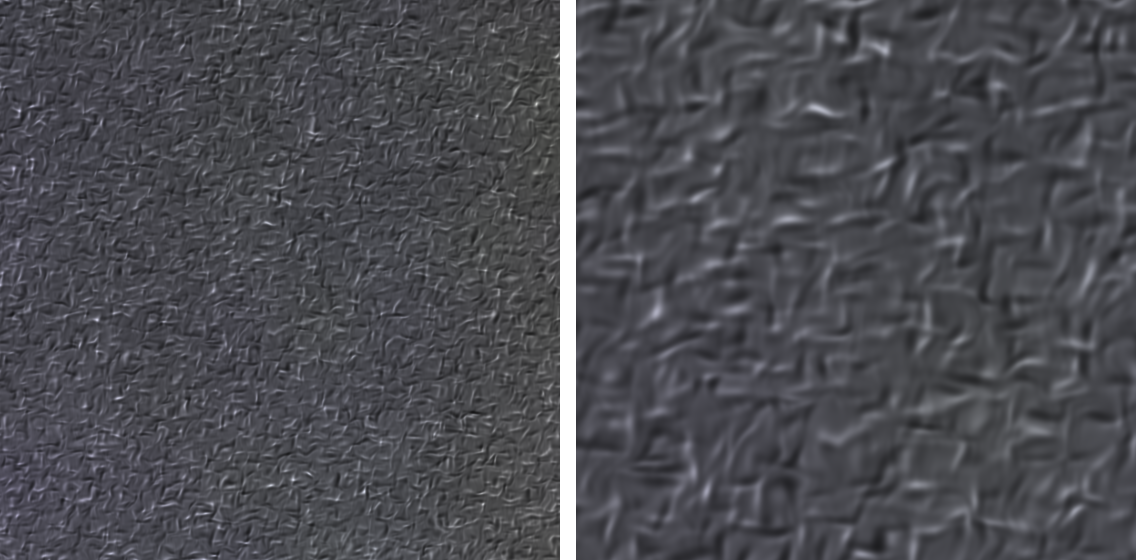
Left: the whole. Right: its middle third, enlarged.
A Shadertoy shader for this texture:

```glsl
// Dark grey heathered fabric: short soft flecks, lying flat or standing steep,
// are summed over a jittered grid. Each has a shadow on its lower side.
// Slow gradients and noise add uneven light and a faint colour drift.

const vec3  CLOTH_COLOR   = vec3(0.280, 0.284, 0.304);
const vec3  COOL_TINT     = vec3(0.004, -0.006, 0.020);
const vec3  WARM_TINT     = vec3(0.010, 0.006, -0.012);
const float CELL_SIZE     = 0.011;   // one fleck per cell
const float FLECK_LENGTH  = 0.0066;  // soft radius along a fleck
const float FLECK_WIDTH   = 0.0023;  // soft radius across a fleck
const float FLAT_SHARE    = 0.56;    // share of nearly level flecks
const float FLAT_ANGLE    = 0.14;
const float STEEP_ANGLE   = 1.24;
const float ANGLE_SPREAD  = 0.60;
const float SHADOW_OFFSET = 1.9;     // in fleck widths
const float SHADOW_DEPTH  = 0.5;
const float CONTRAST      = 0.58;
const float FIBRE_DEPTH   = 0.07;
const float BEND          = 0.0035;  // how far flecks are bent

vec2 hash22(vec2 p) {
    vec3 q = fract(p.xyx * vec3(0.1031, 0.1030, 0.0973));
    q += dot(q, q.yzx + 33.33);
    return fract((q.xx + q.yz) * q.zy);
}

// Smooth value noise, two independent channels in -1..1.
vec2 noise2(vec2 p) {
    vec2 cell = floor(p);
    vec2 f = fract(p);
    f = f * f * (3.0 - 2.0 * f);
    vec2 low  = mix(hash22(cell), hash22(cell + vec2(1.0, 0.0)), f.x);
    vec2 high = mix(hash22(cell + vec2(0.0, 1.0)), hash22(cell + 1.0), f.x);
    return 2.0 * mix(low, high, f.y) - 1.0;
}

// A soft stroke with an opposite shade along its lower side.
float fleck(vec2 offset, float angle, float stretch) {
    vec2 along = vec2(cos(angle), sin(angle));
    float u = dot(offset, along) / (FLECK_LENGTH * stretch);
    float v = dot(offset, vec2(-along.y, along.x)) / FLECK_WIDTH;
    float shadowV = v + SHADOW_OFFSET;
    float profile = exp(-0.5 * v * v) - SHADOW_DEPTH * exp(-0.5 * shadowV * shadowV);
    return exp(-0.5 * u * u) * profile;
}

float fleckField(vec2 p) {
    vec2 home = floor(p / CELL_SIZE);
    float sum = 0.0;
    for (int y = -2; y <= 2; y++) {
        for (int x = -2; x <= 2; x++) {
            vec2 cell = home + vec2(x, y);
            vec2 center = (cell + hash22(cell + 17.0)) * CELL_SIZE;
            vec2 kind = hash22(cell + 131.0);
            vec2 look = hash22(cell + 293.0);
            float angle = kind.x < FLAT_SHARE ? FLAT_ANGLE : STEEP_ANGLE;
            angle += (kind.y - 0.5) * ANGLE_SPREAD;
            float shade = 2.0 * look.x - 1.0;
            sum += shade * fleck(p - center, angle, mix(0.65, 1.2, look.y));
        }
    }
    return sum;
}

void mainImage(out vec4 fragColor, in vec2 fragCoord) {
    vec2 uv = fragCoord / iResolution.xy;
    vec2 p = fragCoord / min(iResolution.x, iResolution.y);

    // Bent flecks, calmer in some patches than in others
    vec2 bent = p + BEND * noise2(p * 55.0);
    float liveliness = 1.0 + 0.28 * noise2(p * 24.0 + 61.0).x;
    float grain = CONTRAST * liveliness * fleckField(bent);

    // Fine upright fibres
    grain += FIBRE_DEPTH * noise2(bent * vec2(260.0, 120.0) + 9.0).x;

    // Uneven light: brighter towards the bottom, with faint clouds
    float light = 0.14 * (0.5 - uv.y) + 0.04 * noise2(p * 9.0 + 5.0).x;

    // Cool on the lower left, warm along the right edge
    vec2 drift = noise2(p * 7.0 + 23.0);
    float cool = (1.0 - smoothstep(0.0, 0.6, uv.x)) * (1.0 - 0.7 * uv.y);
    float warm = smoothstep(0.65, 1.0, uv.x);
    vec3 cloth = CLOTH_COLOR + COOL_TINT * (cool + 0.35 * drift.x);
    cloth += WARM_TINT * (warm + 0.2 * drift.y);

    fragColor = vec4(clamp(cloth * exp(grain + light), 0.0, 1.0), 1.0);
}
```
